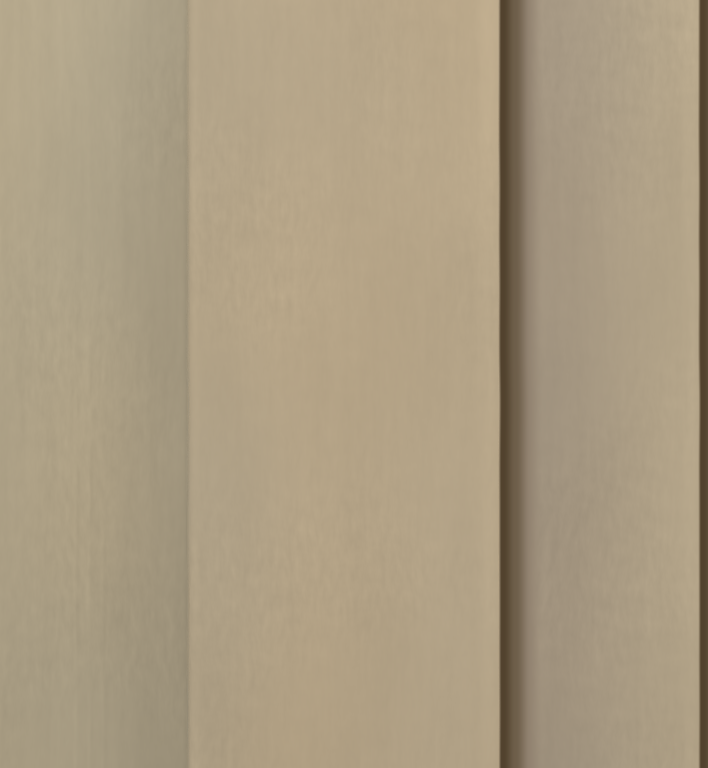
Give the GLSL for this texture, as a WebGL 1 fragment shader.

```glsl
precision highp float;
uniform vec2 u_resolution;

vec2 gradientAt(vec2 cell) {
  vec2 h = vec2(dot(cell, vec2(127.1, 311.7)), dot(cell, vec2(269.5, 183.3)));
  return 2.0 * fract(sin(h) * 43758.5) - 1.0;
}

float gradientNoise(vec2 p) {
  vec2 i = floor(p), f = fract(p);
  vec2 u = f * f * f * (f * (f * 6.0 - 15.0) + 10.0);
  float low = mix(dot(gradientAt(i), f),
                  dot(gradientAt(i + vec2(1.0, 0.0)), f - vec2(1.0, 0.0)), u.x);
  float high = mix(dot(gradientAt(i + vec2(0.0, 1.0)), f - vec2(0.0, 1.0)),
                   dot(gradientAt(i + vec2(1.0, 1.0)), f - vec2(1.0, 1.0)), u.x);
  return mix(low, high, u.y);
}

float fbm(vec2 p) {
  float sum = 0.0, amplitude = 0.5;
  for (int i = 0; i < 4; i++) {
    sum += amplitude * gradientNoise(p);
    p = p * 2.03 + 17.3;
    amplitude *= 0.5;
  }
  return sum;
}

// Smooth step across a vertical edge, at least one pixel wide
float edgeStep(float edge, float x, float softness) {
  float w = max(softness, 0.75 / u_resolution.x);
  return smoothstep(edge - w, edge + w, x);
}

// Recess beside a raised board: darkest at the lip, fading to the right
vec3 addRecess(vec3 wood, float x, float lip) {
  float d = x - lip;
  vec3 shade = mix(vec3(0.32, 0.26, 0.18), vec3(0.43, 0.37, 0.29), smoothstep(0.005, 0.022, d));
  shade = mix(shade, vec3(0.56, 0.50, 0.43), smoothstep(0.022, 0.042, d));
  shade = mix(shade, wood, smoothstep(0.034, 0.062, d));
  return mix(wood, shade, edgeStep(lip, x, 0.0025));
}

void main() {
  vec2 uv = gl_FragCoord.xy / u_resolution;
  vec2 p = vec2(uv.x * u_resolution.x / u_resolution.y, uv.y);
  float x = uv.x + 0.0012 * gradientNoise(vec2(3.7, uv.y * 9.0));

  // Board masks
  float centre = edgeStep(0.266, x, 0.003);
  float right = edgeStep(0.706, x, 0.0025);

  // Base tone of each board
  vec3 leftTone = mix(vec3(0.685, 0.635, 0.53), vec3(0.635, 0.59, 0.495), smoothstep(0.08, 0.26, x));
  vec3 centreTone = mix(vec3(0.69, 0.63, 0.525), vec3(0.71, 0.642, 0.53), smoothstep(0.27, 0.45, x));
  vec3 rightTone = mix(vec3(0.635, 0.58, 0.50), vec3(0.695, 0.635, 0.53), smoothstep(0.75, 0.97, x));
  vec3 wood = mix(mix(leftTone, centreTone, centre), rightTone, right);

  // Light falls off downward, most on the left board
  wood *= 1.0 + (uv.y - 0.5) * mix(0.09, 0.05, centre);

  // Broad mottling, long grain and fine flecks
  vec2 q = p + vec2(5.3, 2.1) * (centre + right);
  float mottle = fbm(q * vec2(7.0, 3.5));
  float grain = fbm(q * vec2(58.0, 4.0) + 0.6 * mottle);
  float fleck = fbm(q * vec2(120.0, 42.0) + 2.0 * mottle);
  float fleckPatch = smoothstep(-0.15, 0.3, gradientNoise(q * 4.0 + 9.0));
  wood *= 1.0 + 0.05 * mottle + mix(0.045, 0.025, centre) * grain
        + mix(0.025, 0.07, fleckPatch) * fleck;
  wood += vec3(0.012, 0.0, -0.012) * gradientNoise(q * vec2(4.0, 2.5) + 31.0);

  // Long grooves low on the left board
  float bend = 0.004 * gradientNoise(vec2(8.0, uv.y * 3.0));
  for (int i = 0; i < 3; i++) {
    float k = float(i);
    float d = (x - 0.108 - 0.019 * k - bend) / 0.0035;
    float strength = smoothstep(0.75 - 0.1 * k, 0.25, uv.y)
                   * (0.7 + gradientNoise(vec2(k * 7.3, uv.y * 12.0)));
    wood *= 1.0 - 0.035 * strength * d * exp(-d * d);
  }

  // Faint butt joint and its lit edge
  float joint = (x - 0.265) / 0.005;
  wood *= 1.0 - 0.05 * exp(-joint * joint);
  float jointLight = (x - 0.276) / 0.007;
  wood *= 1.0 + 0.018 * exp(-jointLight * jointLight);

  // Lit rims just before the two recesses
  float rim = exp(-pow((x - 0.690) / 0.014, 2.0)) + exp(-pow((x - 0.976) / 0.012, 2.0));
  wood *= 1.0 + 0.025 * rim;

  wood = addRecess(wood, x, 0.706);
  wood = addRecess(wood, x, 0.988);
  gl_FragColor = vec4(wood, 1.0);
}
```
